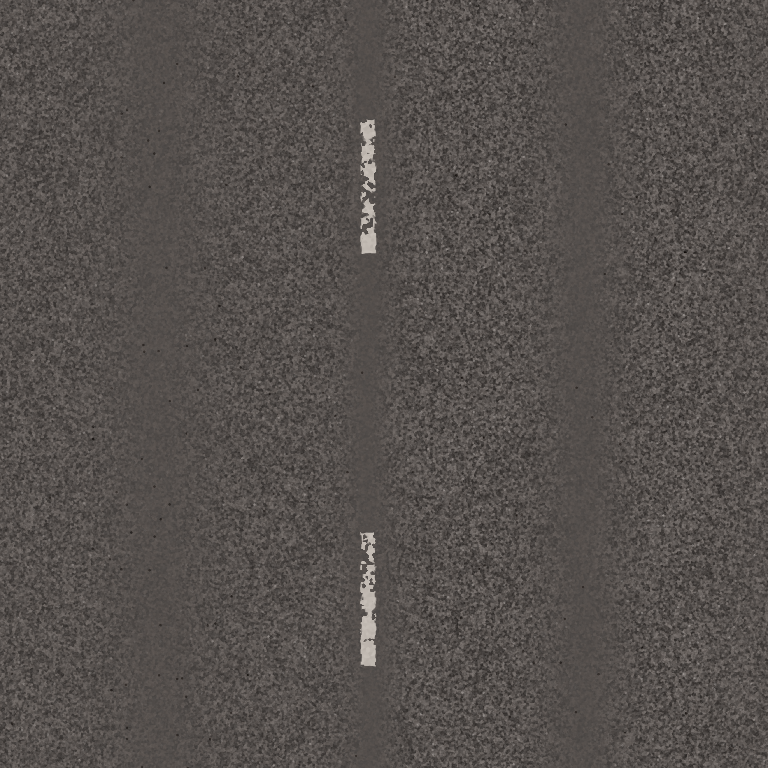
Give the GLSL for this texture, as a Shadertoy shader.

```glsl
// Worn asphalt road with polished wheel tracks and two chipped centre dashes.

float hash(vec2 cell, float seed) {
    vec3 p = fract(vec3(cell.xyx + seed) * vec3(0.1031, 0.1030, 0.0973));
    p += dot(p, p.yzx + 33.33);
    return fract((p.x + p.y) * p.z);
}

// Smooth cellular noise: blended random tones of the nearby stones.
float stones(vec2 p, float sharpness, float seed) {
    vec2 cell = floor(p);
    float toneSum = 0.0, weightSum = 0.0;
    for (int j = -1; j <= 1; j++)
    for (int i = -1; i <= 1; i++) {
        vec2 id = cell + vec2(i, j);
        vec2 centre = id + vec2(hash(id, seed), hash(id, seed + 17.0));
        vec2 d = p - centre;
        float weight = exp(-sharpness * dot(d, d));
        toneSum += weight * hash(id, seed + 41.0);
        weightSum += weight;
    }
    return toneSum / max(weightSum, 1e-5);
}

// Sparse round specks; rarity is the fraction of cells holding one.
float specks(vec2 p, float rarity, float radius, float seed) {
    vec2 id = floor(p);
    vec2 centre = 0.25 + 0.5 * vec2(hash(id, seed), hash(id, seed + 9.0));
    float present = step(hash(id, seed + 23.0), rarity);
    return present * (1.0 - smoothstep(radius * 0.5, radius, length(fract(p) - centre)));
}

float bell(float x, float centre, float width) {
    float d = (x - centre) / width;
    return exp(-d * d);
}

float layeredSines(vec2 p) {
    return 0.5 * sin(p.x * 13.0 + 2.0 * sin(p.y * 7.0))
         + 0.3 * sin(p.y * 19.0 + 1.7 * sin(p.x * 11.0))
         + 0.2 * sin(dot(p, vec2(31.0, 23.0)));
}

// Grain strength across the road: weak where tyres and sealing smoothed it.
float roughness(vec2 uv) {
    float x = uv.x + 0.006 * layeredSines(uv * 1.5);
    float polish = 0.60 * bell(x, 0.205, 0.065)
                 + 0.70 * bell(x, 0.480, 0.032)
                 + 0.68 * bell(x, 0.760, 0.050);
    float coarse = 0.20 * bell(x, 0.620, 0.090) + 0.22 * bell(x, 0.880, 0.085);
    return 0.88 + coarse - polish;
}

vec3 asphalt(vec2 uv) {
    float rough = roughness(uv);
    float grain = stones(uv * 330.0, 7.0, 3.0) - 0.5;
    float dust = stones(uv * 510.0, 9.0, 71.0) - 0.5;
    float shade = 0.326 + rough * (0.21 * grain + 0.11 * dust);
    shade += 0.012 * (rough - 0.8) + 0.003 * layeredSines(uv);

    // Pale chips and dark pits, the pits mostly along the left wheel track.
    float chip = specks(uv * 150.0, 0.045, 0.30, 5.0);
    float pitRarity = 0.004 + 0.016 * bell(uv.x, 0.21, 0.06);
    float pit = specks(uv * 140.0 + 0.37, pitRarity, 0.30, 13.0);
    shade += 0.12 * chip * rough - 0.13 * pit;

    vec3 warmth = vec3(0.008, -0.015, -0.028);
    return vec3(shade) + warmth * (0.9 + 0.5 * grain);
}

float boxMask(vec2 p, vec2 halfSize, float soft) {
    vec2 q = abs(p) - halfSize;
    float d = length(max(q, 0.0)) + min(max(q.x, q.y), 0.0);
    return 1.0 - smoothstep(-soft, soft, d);
}

// One dash; wearAt and wearSpan locate its damage, 0 at the top and 1 at the foot.
float dash(vec2 uv, vec2 centre, float wearAt, float wearSpan, float soft) {
    vec2 halfSize = vec2(0.0094, 0.0865);
    vec2 p = uv - centre;
    vec2 ragged = 0.0028 * vec2(stones(uv * 190.0, 8.0, 101.0) - 0.5,
                                stones(uv * 190.0, 8.0, 131.0) - 0.5);
    float mask = boxMask(p + ragged, halfSize, soft);

    float along = 0.5 - 0.5 * p.y / halfSize.y;
    float across = abs(p.x) / halfSize.x;
    float intactFoot = smoothstep(0.80, 0.92, along);
    float wear = 0.24 + 0.30 * bell(along, wearAt, wearSpan)
               + 0.12 * across * across - 0.30 * intactFoot;
    float flakes = mix(stones(uv * 210.0, 9.0, 151.0),
                       stones(uv * 95.0, 9.0, 173.0), 0.35);
    return mask * smoothstep(wear - 0.05, wear + 0.05, flakes);
}

void mainImage(out vec4 fragColor, in vec2 fragCoord) {
    vec2 uv = fragCoord / iResolution.xy;
    float soft = 0.75 / iResolution.y;

    vec3 road = asphalt(uv);

    float upperDash = dash(uv, vec2(0.4795, 0.7565), 0.60, 0.20, soft);
    float lowerDash = dash(uv, vec2(0.4795, 0.2200), 0.16, 0.22, soft);
    float paint = max(upperDash, lowerDash);

    float paintTone = 0.06 * (stones(uv * 260.0, 7.0, 211.0) - 0.5);
    vec3 paintColour = vec3(0.77, 0.74, 0.71) + paintTone;

    fragColor = vec4(mix(road, paintColour, 0.96 * paint), 1.0);
}
```
